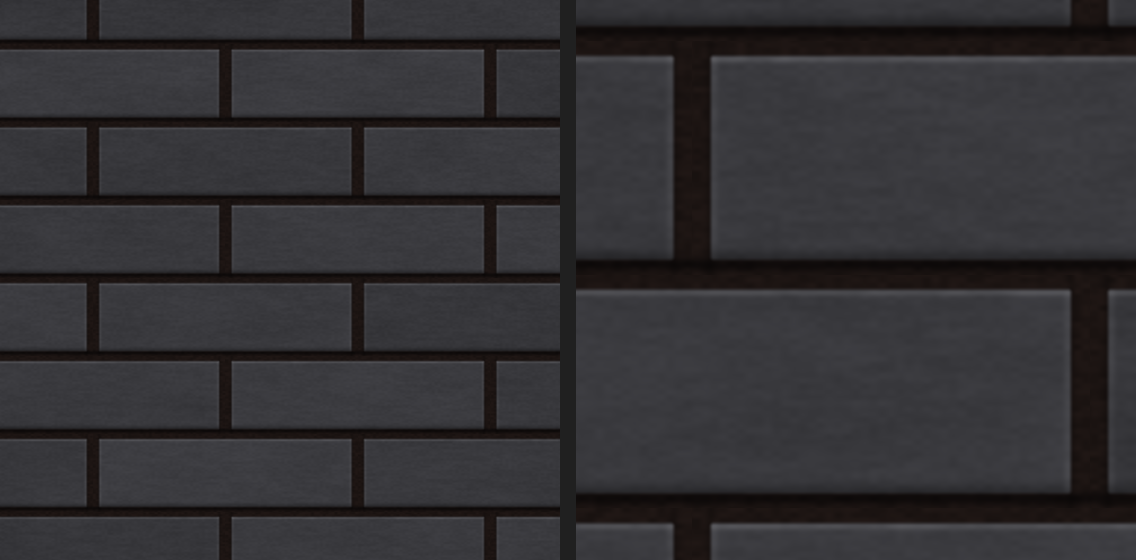
Left: the whole. Right: its middle third, enlarged.
This texture is drawn by a Shadertoy shader. Its source:

```glsl
// Dark grey brick wall in running bond with recessed brown-black joints.

float hash(vec2 p) {
    vec3 q = fract(p.xyx * vec3(0.1031, 0.1030, 0.0973));
    q += dot(q, q.yzx + 33.33);
    return fract((q.x + q.y) * q.z);
}

float valueNoise(vec2 p) {
    vec2 cell = floor(p), f = fract(p);
    f = f * f * (3.0 - 2.0 * f);
    return mix(mix(hash(cell), hash(cell + vec2(1, 0)), f.x),
               mix(hash(cell + vec2(0, 1)), hash(cell + vec2(1, 1)), f.x), f.y);
}

// Signed distance to a box with slightly rounded corners
float boxDistance(vec2 p, vec2 halfSize) {
    vec2 d = abs(p) - halfSize + 0.002;
    return length(max(d, 0.0)) + min(max(d.x, d.y), 0.0) - 0.002;
}

// Soft line of the given width, centred on zero
float ridge(float d, float width) {
    return exp(-d * d / (width * width));
}

void mainImage(out vec4 fragColor, in vec2 fragCoord) {
    vec2 uv = fragCoord / iResolution.xy;
    float pixel = 1.0 / min(iResolution.x, iResolution.y);

    // Running bond, rows counted downwards; odd rows move by half a brick
    vec2 pitch = vec2(0.473, 0.1391), halfBrick = vec2(0.2255, 0.0607);
    vec2 grid = (vec2(uv.x, 1.0 - uv.y) - vec2(0.639, 0.149)) / pitch;
    float row = floor(grid.y + 0.5);
    grid.x += 0.5 * mod(row, 2.0);
    vec2 id = vec2(floor(grid.x + 0.5), row);
    vec2 local = (grid - id) * pitch;
    vec2 seed = 40.0 + id * vec2(17.0, 31.0);

    // Brick face: tone per brick, cloudy patches, streaks and fine grain
    float cloud = valueNoise(uv * vec2(9.0, 22.0) + seed) - 0.5;
    float streak = valueNoise(uv * vec2(45.0, 190.0) + seed) - 0.5;
    float grain = valueNoise(uv * vec2(190.0, 300.0) + seed) - 0.5;
    float tone = 1.0 + 0.10 * (hash(seed) - 0.5) + 0.09 * cloud + 0.08 * streak + 0.08 * grain;
    vec3 brick = vec3(0.222, 0.222, 0.238) * tone;

    // Worn edges: bright top, faint sides, shaded bottom
    vec2 inset = halfBrick - abs(local);
    float wear = 0.75 + 0.5 * valueNoise(uv * vec2(70.0, 90.0));
    float top = step(local.y, 0.0);
    brick += 0.075 * wear * top * ridge(inset.y - 0.002, 0.0022);
    brick += 0.035 * wear * ridge(inset.x - 0.002, 0.0025);
    brick *= 1.0 - 0.30 * (1.0 - top) * ridge(inset.y, 0.0055);

    // Joint: grainy mortar, darkest in the shadow below each brick
    float shadow = ridge(local.y - halfBrick.y - 0.003, 0.004);
    vec3 mortar = mix(vec3(0.110, 0.080, 0.072), vec3(0.055, 0.040, 0.038), shadow);
    mortar *= 1.0 + 0.3 * grain;
    mortar *= 1.0 - 0.2 * ridge(inset.x, 0.003);

    float edge = 0.0012 + 0.75 * pixel;
    float face = 1.0 - smoothstep(-edge, edge, boxDistance(local, halfBrick));
    fragColor = vec4(mix(mortar, brick, face), 1.0);
}
```
